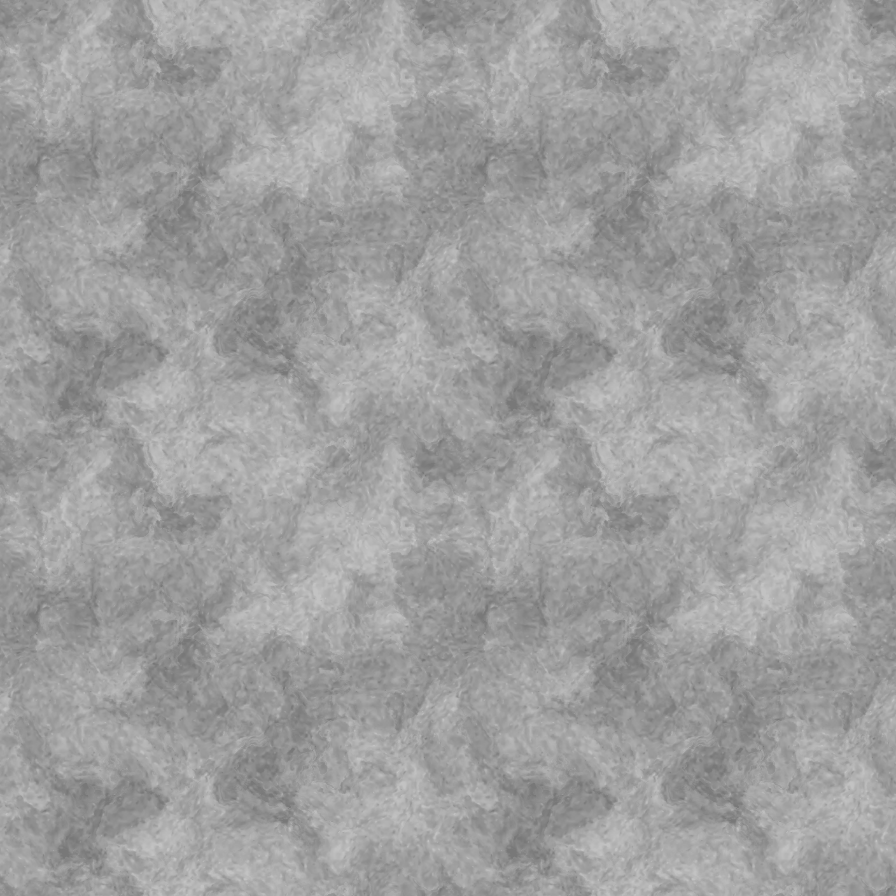
Reproduce this texture procedurally as a three.js fragment shader.

```glsl
// Weathered grey concrete: cloudy haze, ragged dark stains with pale rims,
// faint vertical streaks, pits and fine grain. Built from wrapped value noise,
// domain warping and cellular specks; one tile repeats 2 x 2.
varying vec2 vUv;

const float REPEATS = 2.0;
const vec2 CLOUD_CELLS = vec2(5.0, 6.0);     // largest haze shapes per tile
const vec2 STAIN_CELLS = vec2(5.0, 6.0);     // doubled for the small stains
const vec2 STREAK_CELLS = vec2(72.0, 9.0);
const float GRAIN_CELLS = 128.0;
const float SPECK_CELLS = 56.0;
const float WARP = 0.2;
const float GRAIN_WARP = 0.06;
const float STAIN_LEVEL = 0.56;              // higher means fewer stains
const float STAIN_DEPTH = 0.066;
const float HAZE_CONTRAST = 0.34;
const float HIGHLIGHT_ROLLOFF = 3.0;         // flattens the palest areas
const float RIM_GLOW = 0.024;
const float STREAK_CONTRAST = 0.045;
const float GRAIN_CONTRAST = 0.135;
const float SPECK_CONTRAST = 0.06;
const vec3 BASE = vec3(0.66);
const vec3 DARKEST = vec3(0.47);
const vec3 LIGHTEST = vec3(0.76);

float hash(vec2 cell, float seed) {
  vec3 p = fract(vec3(cell, seed + 7.0) * vec3(0.1031, 0.1137, 0.1373));
  p += dot(p, p.zyx + 31.32);
  return fract((p.x + p.y) * p.z);
}

// Value noise over a unit tile, wrapping after a whole number of cells
float noise(vec2 uv, vec2 cells, float seed) {
  vec2 p = uv * cells;
  vec2 i = floor(p);
  vec2 f = p - i;
  f = f * f * (3.0 - 2.0 * f);
  vec2 a = mod(i, cells);
  vec2 b = mod(i + 1.0, cells);
  return mix(mix(hash(a, seed), hash(vec2(b.x, a.y), seed), f.x),
             mix(hash(vec2(a.x, b.y), seed), hash(b, seed), f.x), f.y);
}

float fbm(vec2 uv, vec2 cells, float seed) {
  float sum = 0.0;
  float total = 0.0;
  float weight = 1.0;
  for (int i = 0; i < 6; i++) {
    sum += weight * noise(uv, cells, seed + float(i));
    total += weight;
    weight *= 0.58;
    cells *= 2.0;
  }
  return sum / total;
}

// Scattered round specks: positive for pale dust, negative for pits
float specks(vec2 uv) {
  vec2 p = uv * SPECK_CELLS;
  vec2 i = floor(p);
  float sum = 0.0;
  for (int y = -1; y <= 1; y++) {
    for (int x = -1; x <= 1; x++) {
      vec2 cell = i + vec2(float(x), float(y));
      vec2 id = mod(cell, SPECK_CELLS);
      vec2 centre = cell + vec2(hash(id, 61.0), hash(id, 62.0));
      float radius = mix(0.15, 0.42, hash(id, 63.0));
      float kind = hash(id, 64.0);
      float strength = step(0.7, kind) - step(kind, 0.2);
      sum += strength * (1.0 - smoothstep(0.0, radius, length(p - centre)));
    }
  }
  return sum;
}

void main() {
  vec2 tile = fract(vUv * REPEATS);

  // Ragged outlines from a warped domain
  vec2 bend = vec2(fbm(tile, vec2(8.0), 1.0), fbm(tile, vec2(8.0), 11.0)) - 0.5;
  vec2 warped = tile + WARP * bend;
  vec2 rough = tile + GRAIN_WARP * bend;

  // Soft haze
  float tone = HAZE_CONTRAST * (fbm(warped, CLOUD_CELLS, 21.0) - 0.5);

  // Large then small stains, edges crisp or blurred, with broken pale rims
  float blur = mix(0.012, 0.1, noise(tile, vec2(8.0), 41.0));
  float broken = smoothstep(0.4, 0.7, noise(tile, vec2(11.0), 43.0));
  for (int i = 0; i < 2; i++) {
    float layer = float(i);
    float field = fbm(warped, STAIN_CELLS * (1.0 + layer), 31.0 + 40.0 * layer);
    float stain = smoothstep(STAIN_LEVEL - blur, STAIN_LEVEL + blur, field);
    tone -= STAIN_DEPTH * stain * (1.0 - 0.4 * layer);
    float rim = (field - STAIN_LEVEL + 0.025) / 0.018;
    tone += RIM_GLOW * exp(-rim * rim) * broken;
  }
  float highlight = clamp(tone, 0.0, 0.15);
  tone -= HIGHLIGHT_ROLLOFF * highlight * highlight;

  // Streaks, specks and grain
  tone += STREAK_CONTRAST * (noise(warped, STREAK_CELLS, 45.0) - 0.5);
  tone += SPECK_CONTRAST * specks(rough);
  float grain = noise(rough, vec2(GRAIN_CELLS), 51.0);
  grain = mix(grain, noise(rough, vec2(GRAIN_CELLS * 0.5), 53.0), 0.3);
  tone += GRAIN_CONTRAST * (grain - 0.5);

  gl_FragColor = vec4(clamp(BASE + tone, DARKEST, LIGHTEST), 1.0);
}
```
